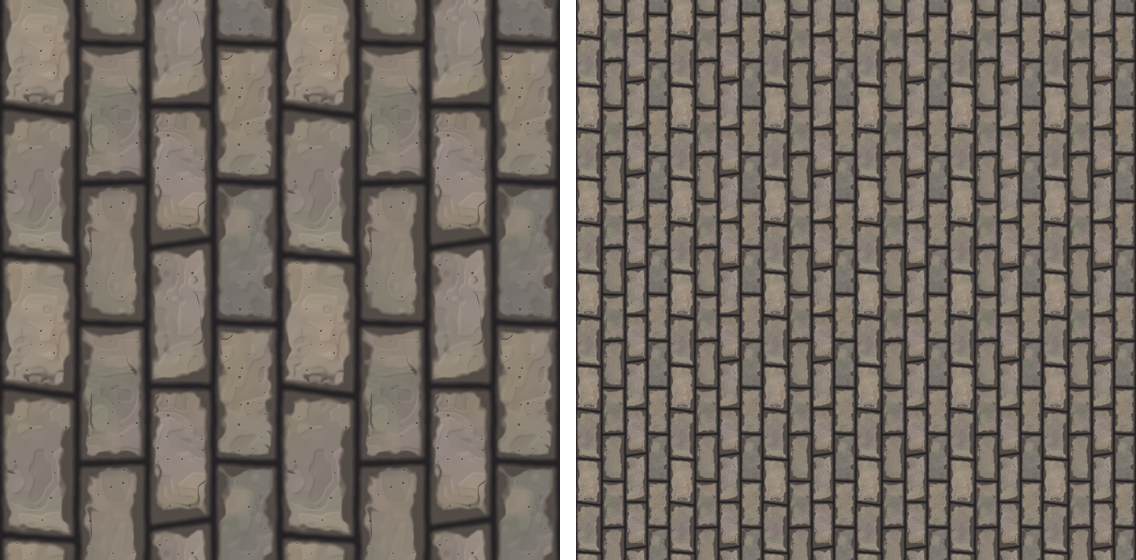
Left, the tile; right, the same tile 3 across and 3 down.
A WebGL 1 fragment shader for this texture:

```glsl
precision highp float;
// Hand-painted stone paving: upright blocks in eight staggered columns, four per column.
// Each block is a rounded-box distance with chipped rims, terraced paint patches,
// pits and hairline cracks. All noise wraps on a tile that repeats REPEATS times.
uniform vec2 u_resolution;

#define REPEATS 2.0
#define CORNER 0.026
#define CHIP_DEPTH 0.034
#define WOBBLE 0.010
#define PIT_GRID 24.0
#define PIT_SHARE 0.30
#define JOINT vec3(0.145, 0.135, 0.14)
#define SIDE vec3(0.235, 0.215, 0.215)
#define BEVEL vec3(0.32, 0.295, 0.275)
#define RIM vec3(0.42, 0.385, 0.355)
#define TAN_STONE vec3(0.575, 0.525, 0.475)
#define GREY_STONE vec3(0.485, 0.465, 0.43)

float hash(vec2 p, float seed) {
  return fract(sin(dot(p, vec2(127.1, 311.7)) + seed * 74.7) * 4375.85);
}

// Value noise on the unit tile, wrapping after n cells.
float noise(vec2 p, float n, float seed) {
  vec2 cell = floor(p * n), f = fract(p * n);
  vec2 a = mod(cell, n), b = mod(cell + 1.0, n);
  f = f * f * (3.0 - 2.0 * f);
  return mix(mix(hash(a, seed), hash(vec2(b.x, a.y), seed), f.x),
             mix(hash(vec2(a.x, b.y), seed), hash(b, seed), f.x), f.y);
}

float fbm(vec2 p, float n, float seed) {
  return 0.55 * noise(p, n, seed) + 0.3 * noise(p, n * 2.0, seed + 3.0)
       + 0.15 * noise(p, n * 4.0, seed + 5.0);
}

// Picks one of four per-column values.
float pick(vec4 v, float c) {
  return c < 0.5 ? v.x : c < 1.5 ? v.y : c < 2.5 ? v.z : v.w;
}

// Distance inward from the edge of a rounded box.
float inset(vec2 q) {
  return CORNER - length(max(CORNER - q, 0.0)) + max(min(q.x, q.y) - CORNER, 0.0);
}

// Soft-edged steps, like layered brush strokes.
float terrace(float v, float steps) {
  float s = v * steps;
  return (floor(s) + smoothstep(0.38, 0.62, fract(s))) / steps;
}

// x: dark pit, y: light lower lip.
vec2 pits(vec2 p) {
  vec2 cell = mod(floor(p * PIT_GRID), PIT_GRID);
  vec2 centre = 0.25 + 0.5 * vec2(hash(cell, 1.0), hash(cell, 2.0));
  vec2 v = fract(p * PIT_GRID) - centre;
  float radius = mix(0.045, 0.12, pow(hash(cell, 3.0), 2.0));
  float on = step(hash(cell, 4.0), PIT_SHARE);
  return on * vec2(smoothstep(radius + 0.04, radius - 0.04, length(v)),
                   smoothstep(radius + 0.05, radius - 0.04, length(v + vec2(-0.03, 0.07))));
}

void main() {
  vec2 p = fract(gl_FragCoord.xy / u_resolution * REPEATS);
  float px = REPEATS / u_resolution.y;
  vec2 w = p + WOBBLE * (vec2(fbm(p, 6.0, 11.0), fbm(p, 6.0, 23.0)) - 0.5);

  // Column and its two tilted cross joints
  float x = fract(w.x);
  float c = step(0.277, x) + step(0.526, x) + step(0.763, x);
  float toLeft = x - pick(vec4(0.0, 0.277, 0.526, 0.763), c);
  float toRight = pick(vec4(0.277, 0.526, 0.763, 1.0), c) - x;
  float across = toLeft / (toLeft + toRight) - 0.5;
  float low = pick(vec4(0.080, 0.349, 0.128, 0.349), c)
            + across * pick(vec4(-0.02, 0.012, 0.036, -0.008), c);
  float high = pick(vec4(0.602, 0.844, 0.620, 0.844), c)
             + across * pick(vec4(-0.037, -0.006, -0.005, -0.012), c);
  float aboveLow = fract(w.y - low), aboveHigh = fract(w.y - high);
  float upper = step(aboveHigh, aboveLow);
  float toBottom = min(aboveLow, aboveHigh);
  float toTop = 1.0 - max(aboveLow, aboveHigh);
  float id = c + 4.0 * upper;
  float d = inset(vec2(min(toLeft, toRight), min(toBottom, toTop)));
  float dRim = inset(vec2(min(toLeft, toRight - 0.006), min(toBottom - 0.003, toTop)));

  // Face: base tone, tinted washes and terraced patches
  float grey = mix(pick(vec4(0.05, 0.6, 0.2, 0.1), c),
                   pick(vec4(0.0, 0.65, 0.15, 1.1), c), upper);
  vec2 flow = p + 0.07 * (vec2(noise(p, 7.0, id + 31.0), noise(p, 7.0, id + 47.0)) - 0.5);
  float relief = fbm(flow, 7.0, id);
  float patches = terrace(relief, 6.0);
  float lit = terrace(fbm(flow + vec2(-0.006, 0.008), 7.0, id), 6.0) - patches;
  float wash = noise(flow, 5.0, id + 61.0);
  vec3 face = mix(TAN_STONE, GREY_STONE, grey);
  face += (wash - 0.5) * vec3(0.035, 0.01, -0.025);
  face += (noise(flow, 6.0, id + 83.0) - 0.5) * vec3(0.025, -0.01, 0.03);
  face *= 0.88 + 0.25 * patches - 0.35 * lit;
  face = mix(face, TAN_STONE * 1.02, 0.7 * grey * smoothstep(0.52, 0.64, wash));
  face *= 0.97 + 0.06 * terrace(noise(flow, 22.0, id + 7.0), 3.0);

  // Pits and short cracks that start at the rim
  vec2 pit = pits(p);
  face = mix(face, face * 1.13, pit.y * 0.7);
  face = mix(face, RIM * 0.72, pit.x * 0.8);
  float crack = smoothstep(0.025 + 4.0 * px, 0.0, abs(fbm(p, 8.0, id + 19.0) - 0.5));
  crack *= smoothstep(0.66, 0.76, noise(p, 9.0, 29.0)) * smoothstep(0.09, 0.04, d);
  face = mix(face, BEVEL * 0.85, crack * 0.75);

  // Joint, block side, bevel, chipped rim and face, from dark to light
  float rough = d + 0.007 * (fbm(p, 24.0, id) - 0.5);
  float bite = smoothstep(0.35, 0.85, fbm(p, 12.0, id + 71.0));
  float chip = dRim - 0.013 - CHIP_DEPTH * bite - 0.006 * noise(p, 34.0, id);
  vec3 colour = mix(JOINT, SIDE, smoothstep(0.002, 0.010 + px, rough));
  colour = mix(colour, BEVEL, smoothstep(0.010, 0.018 + px, rough));
  colour = mix(colour, RIM, smoothstep(-0.003, 0.003 + px, chip));
  colour = mix(colour, face, smoothstep(0.003, 0.011 + px, chip));
  gl_FragColor = vec4(colour, 1.0);
}
```
